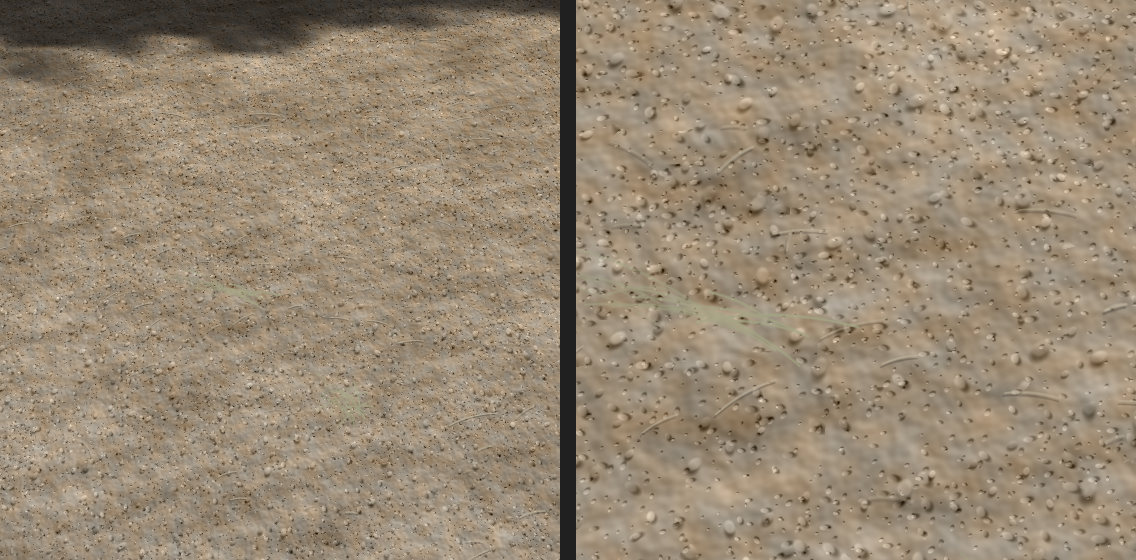
Left, the full canvas; right, a detail of the centre.
This texture is drawn by a Shadertoy shader. Its source:

```glsl
// Dry, sunlit dirt seen at a slant: lit gradient-noise relief, diagonal scuffs,
// scattered pebbles with small shadows, straw, two grass tufts and a soft tree
// shadow along the far edge. Ground features shrink toward the top.

#define HORIZON 2.8
#define RELIEF 0.26
#define SCUFFS 0.10
#define PATCHES 0.09
#define PEBBLE_SHARE 0.50
#define STRAW_SHARE 0.30
#define SOIL vec3(0.622, 0.562, 0.482)
#define FAR_TINT vec3(0.012, -0.006, -0.030)
#define STRAW vec3(0.75, 0.71, 0.62)
#define GRASS vec3(0.64, 0.65, 0.52)
#define SHADE vec3(0.34, 0.35, 0.37)
#define LIGHT vec2(0.55, 0.83)

vec2 hash2(vec2 p) {
    vec3 q = fract(p.xyx * vec3(0.1031, 0.1030, 0.0973));
    q += dot(q, q.yzx + 33.33);
    return fract((q.xx + q.yz) * q.zy);
}

vec2 rotate(vec2 p, float a) {
    float c = cos(a), s = sin(a);
    return vec2(c * p.x + s * p.y, c * p.y - s * p.x);
}

float corner(vec2 cell, vec2 offset) {
    float a = 6.2832 * hash2(cell).x;
    return dot(vec2(cos(a), sin(a)), offset);
}

float gradientNoise(vec2 p) {
    vec2 i = floor(p), f = fract(p), e = vec2(1.0, 0.0);
    vec2 u = f * f * f * (f * (f * 6.0 - 15.0) + 10.0);
    return mix(mix(corner(i, f), corner(i + e, f - e), u.x),
               mix(corner(i + e.yx, f - e.yx), corner(i + 1.0, f - 1.0), u.x), u.y);
}

float soilHeight(vec2 p) {
    float sum = 0.0, amp = 1.0, freq = 20.0;
    for (int i = 0; i < 4; i++) {
        sum += amp * gradientNoise(rotate(p, 0.7 * float(i)) * freq + 17.0 * float(i));
        freq *= 1.9;
        amp *= 0.62;
    }
    return sum;
}

// Brightness change from one grid of pebbles and their small shadows
float pebbles(vec2 p, float freq, float share) {
    vec2 g = p * freq, cell = floor(g);
    vec2 a = hash2(cell + freq), b = hash2(cell + freq + 71.3);
    float radius = mix(0.10, 0.27, b.x * b.x);
    vec2 q = g - cell - mix(vec2(0.36), vec2(0.64), a);
    q = rotate(q, b.y * 3.0) * vec2(0.85, 1.25);
    vec2 toLight = rotate(LIGHT, b.y * 3.0);
    float stone = 1.0 - smoothstep(0.6, 1.15, length(q) / radius);
    float under = 1.0 - smoothstep(0.3, 1.3, length(q + toLight * radius * 0.75) / radius);
    float tone = stone * (0.04 + 0.12 * dot(q, toLight) / radius + 0.14 * (a.y - 0.5));
    return step(b.y, share) * (tone - 0.24 * under * (1.0 - stone));
}

// Coverage of a slightly bowed, tapering stalk centred on zero
float stalk(vec2 p, float angle, float halfLength, float width, float blur) {
    vec2 q = rotate(p, angle);
    float t = clamp(q.x / halfLength, -1.0, 1.0);
    q.y += 0.12 * halfLength * t * t;
    float d = length(vec2(max(abs(q.x) - halfLength, 0.0), q.y));
    return 1.0 - smoothstep(0.0, width * (1.1 - 0.5 * abs(t)) + blur, d);
}

// x: straw coverage, y: shadow beneath it
vec2 scatterStraw(vec2 p, float freq, float blur) {
    vec2 home = floor(p * freq), cover = vec2(0.0);
    for (int k = 0; k < 9; k++) {
        vec2 cell = home + vec2(float(k % 3), float(k / 3)) - 1.0;
        vec2 a = hash2(cell + freq * 3.0), b = hash2(cell + freq * 7.0 + 5.1);
        vec2 c = hash2(cell + freq + 41.7);
        vec2 q = p - (cell + a) / freq;
        float angle = 0.15 + 5.2 * (b.x - 0.5) * abs(b.x - 0.5);
        float len = mix(0.10, 0.42, b.y * b.y) / freq;
        float width = mix(0.0008, 0.0026, c.y * c.y);
        float shown = step(c.x, STRAW_SHARE) * mix(0.35, 0.95, a.y);
        cover = max(cover, shown * vec2(stalk(q, angle, len, width, blur),
                    stalk(q + LIGHT * 0.003, angle, len, width, blur)));
    }
    return cover;
}

float tuft(vec2 p, float lean, float spread, vec2 extent, float blur) {
    float cover = 0.0;
    for (int i = 0; i < 16; i++) {
        float id = float(i);
        vec2 a = hash2(vec2(id, 9.0 + spread)), b = hash2(vec2(id, 31.0 + spread));
        vec2 q = p - rotate((a - 0.5) * extent, -lean);
        float blade = stalk(q, lean + (b.x - 0.5) * spread, mix(0.015, 0.05, b.y), 0.0009, blur);
        cover = max(cover, blade * mix(0.3, 0.8, a.x));
    }
    return cover;
}

// Soft tree shadow along the far edge and the upper left
float treeShade(vec2 uv) {
    float reach = 1.0 - uv.y;
    float ragged = gradientNoise(uv * vec2(4.0, 16.0) + 2.0) + 0.5 * gradientNoise(uv * vec2(11.0, 38.0));
    float limit = 0.022 + 0.055 * (1.0 - smoothstep(0.4, 0.9, uv.x));
    float shade = 1.0 - smoothstep(limit - 0.025, limit + 0.03, reach + 0.05 * ragged);
    float side = (1.0 - smoothstep(0.0, 0.24, uv.x)) * (1.0 - smoothstep(0.10, 0.26, reach));
    return max(shade, side * clamp(0.5 + 0.9 * ragged, 0.0, 1.0));
}

void mainImage(out vec4 fragColor, in vec2 fragCoord) {
    vec2 uv = fragCoord / iResolution.y;
    float depth = HORIZON / (HORIZON - uv.y), blur = depth / iResolution.y;
    vec2 ground = vec2((uv.x - 0.5) * depth, HORIZON * (depth - 1.0)) + 4.0;
    // Soil relief, scuffs and broad patches
    float tone = RELIEF * (soilHeight(ground) - soilHeight(ground + LIGHT * 0.004));
    vec2 along = rotate(ground, 0.3);
    float scuff = gradientNoise(along * vec2(5.0, 19.0)) + 0.6 * gradientNoise(along * vec2(14.0, 45.0));
    float patches = gradientNoise(ground * vec2(3.0, 5.0)) + 0.5 * gradientNoise(ground * 9.0 + 7.0);
    tone += SCUFFS * scuff + PATCHES * patches;
    // Pebbles in four sizes, gathered by the patches
    for (int i = 0; i < 4; i++) {
        float share = PEBBLE_SHARE + 0.5 * patches - 0.3 * scuff;
        tone += pebbles(rotate(ground, 0.5 + float(i)), 34.0 * pow(1.45, float(i)), share);
    }
    vec3 color = SOIL + tone + FAR_TINT * (uv.y - 0.3);
    color += vec3(0.05, 0.0, -0.05) * gradientNoise(ground * 40.0 + 3.0);
    // Straw and grass
    vec2 straw = max(scatterStraw(ground, 7.0, blur), scatterStraw(rotate(ground, 0.2), 15.0, blur));
    color = mix(color * (1.0 - 0.28 * straw.y), STRAW, 0.8 * straw.x);
    float grass = max(tuft(uv - vec2(0.39, 0.49), -0.2, 0.6, vec2(0.13, 0.02), blur),
                      tuft(uv - vec2(0.61, 0.285), -0.3, 2.4, vec2(0.06, 0.03), blur));
    color = mix(color, GRASS, grass);
    color *= mix(vec3(1.0), SHADE, treeShade(uv));
    fragColor = vec4(clamp(color, 0.0, 1.0), 1.0);
}
```
